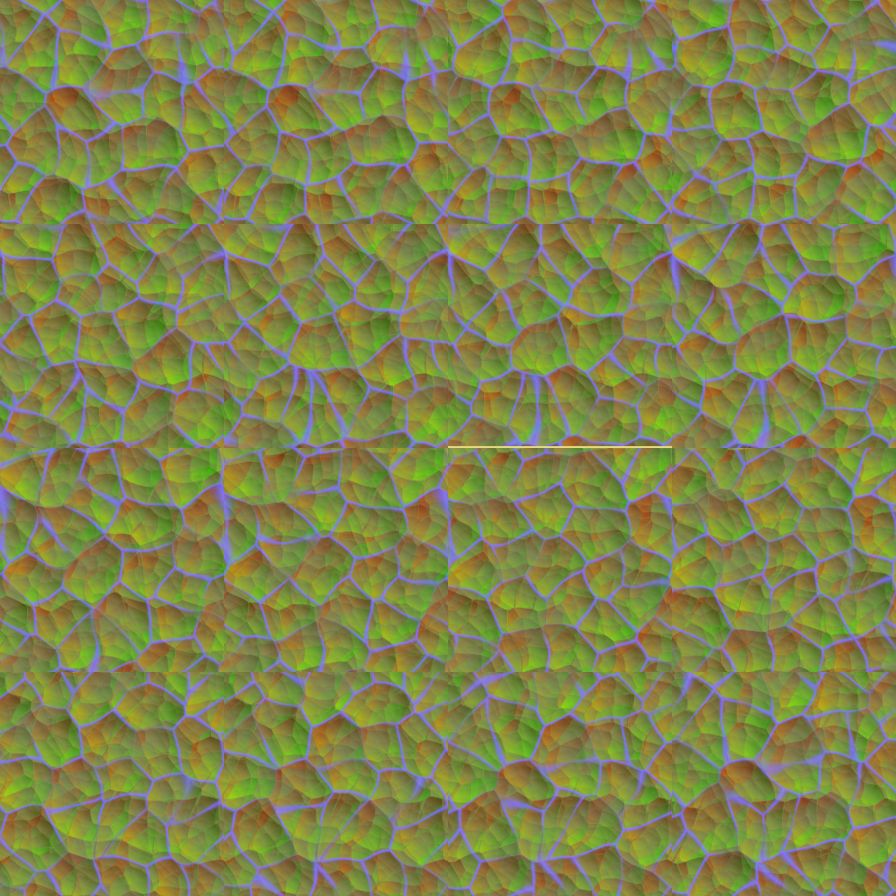
Give the GLSL for this texture map, as a Shadertoy shader.

```glsl
const float TAU = 6.28319;
const float TILES = 4.0;              // animation frames across and down
const float ORBIT = 0.40;             // travel of each cell centre
const float WARP = 0.018;             // bend of the cell walls
const float RIDGE_WIDTH = 0.10;       // in units of the large cells
const float HALO_FALLOFF = 6.0;
const float STRIP_HEIGHT = 0.008;     // in units of one tile
const vec2 STRIP_TILE = vec2(2.0, 2.0);
const vec2 FLAT_SLOPE = vec2(0.50, 0.53);
const vec3 RIDGE_COLOR = vec3(0.51, 0.47, 0.92);
const vec3 HAZE_COLOR = vec3(0.48, 0.49, 0.46);
const vec3 STRIP_COLOR = vec3(0.90, 0.85, 0.50);

vec2 hash2(vec2 p) {
    return fract(sin(vec2(dot(p, vec2(127.1, 311.7)), dot(p, vec2(269.5, 183.3)))) * 43758.5);
}

// Wrapping cellular noise: xy = offset from nearest centre, z = F2 - F1
vec3 cellular(vec2 uv, float count, float phase) {
    vec2 p = uv * count;
    vec2 base = floor(p);
    vec2 nearest = vec2(0.0);
    float f1 = 8.0;
    float f2 = 8.0;
    for (int y = -1; y <= 1; y++) {
        for (int x = -1; x <= 1; x++) {
            vec2 cell = base + vec2(x, y);
            vec2 seed = hash2(mod(cell, count) + count * 3.7);
            vec2 offset = p - cell - 0.5 - ORBIT * sin(phase + TAU * seed);
            float dist = length(offset);
            if (dist < f1) {
                f2 = f1;
                f1 = dist;
                nearest = offset;
            } else {
                f2 = min(f2, dist);
            }
        }
    }
    return vec3(nearest, f2 - f1);
}

// Slope of one layer of domes, softened across its creases
vec2 domeSlope(vec3 cell, float count, float amount) {
    float pixel = count * TILES / iResolution.y;
    return -amount * cell.xy * smoothstep(0.0, 1.5 * pixel, cell.z);
}

// Layered sines that wrap over one tile, roughly 0 to 1
float patches(vec2 uv, float phase) {
    float s = sin(TAU * (2.0 * uv.x + uv.y) + phase)
            + sin(TAU * (3.0 * uv.y - uv.x) - phase + 1.3)
            + sin(TAU * (2.0 * uv.x - 3.0 * uv.y) + 4.1);
    return 0.5 + s / 6.0;
}

void mainImage(out vec4 fragColor, in vec2 fragCoord) {
    // Frames run left to right, top to bottom
    vec2 grid = fragCoord / iResolution.xy * TILES;
    vec2 tile = floor(grid);
    vec2 uv = grid - tile;
    float frame = tile.x + TILES * (TILES - 1.0 - tile.y);
    float phase = TAU * frame / (TILES * TILES);

    vec2 bent = uv + WARP * sin(TAU * 2.0 * uv.yx + vec2(phase, 1.7 - phase));
    bent += 0.3 * WARP * sin(TAU * 5.0 * bent.yx + vec2(2.1, 0.4));

    // Stacked domes, from large cells to fine facets
    vec3 large = cellular(bent, 5.0, phase);
    vec2 slope = domeSlope(large, 5.0, 0.21);
    slope += domeSlope(cellular(bent + 0.13, 7.0, -phase), 7.0, 0.17);
    slope += domeSlope(cellular(bent.yx, 12.0, phase), 12.0, 0.12);
    slope += domeSlope(cellular(uv + 0.6 * WARP * sin(TAU * 3.0 * uv.yx), 23.0, -phase), 23.0, 0.06);

    float steepness = length(slope);
    vec3 color = vec3(FLAT_SLOPE + slope * vec2(0.9, 1.05), 0.27 - 0.7 * steepness);

    // Hazy flats and bright ridges that fade in and out
    float cover = patches(uv, phase);
    float strength = smoothstep(0.15, 0.55, cover);
    float haze = 0.28 * smoothstep(0.45, 0.9, 1.0 - cover);
    haze += 0.45 * strength * exp(-HALO_FALLOFF * large.z);
    color = mix(color, HAZE_COLOR, haze);

    float pixel = 5.0 * TILES / iResolution.y;
    float ridge = 1.0 - smoothstep(0.0, max(RIDGE_WIDTH, 1.5 * pixel), large.z);
    vec3 ridgeColor = RIDGE_COLOR + vec3(0.35 * slope, 0.0);
    color = mix(color, ridgeColor, ridge * mix(0.12, 0.95, strength));

    // Pale strip along the foot of one frame
    float aa = TILES / iResolution.y;
    float strip = 1.0 - smoothstep(STRIP_HEIGHT - 0.5 * aa, STRIP_HEIGHT + 0.5 * aa, uv.y);
    color = mix(color, STRIP_COLOR, all(equal(tile, STRIP_TILE)) ? strip : 0.0);

    fragColor = vec4(clamp(color, 0.0, 1.0), 1.0);
}
```
